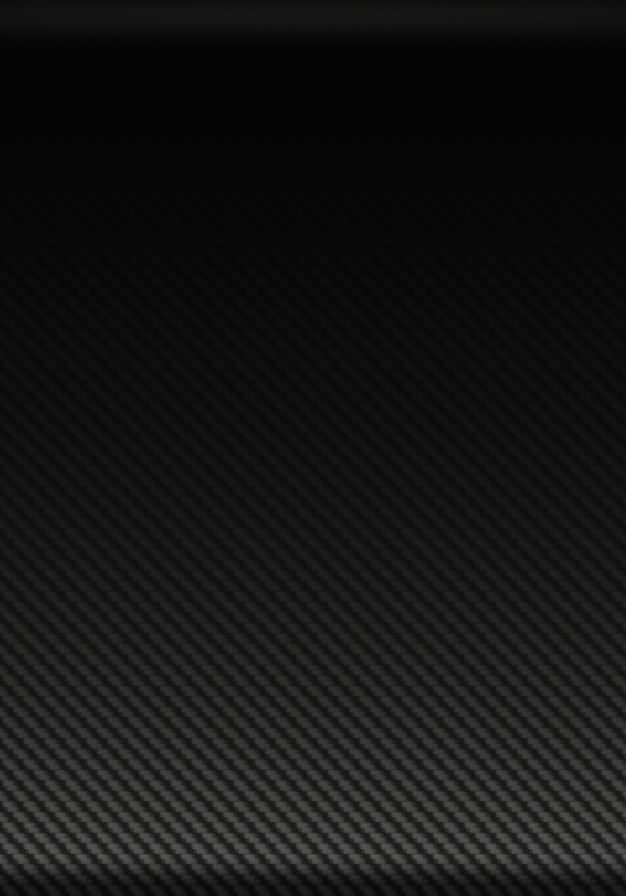
Reproduce this texture procedurally as a Shadertoy shader.

```glsl
const float TAU = 6.2831853;

// Smooth-edged band of half width w around zero
float band(float x, float w, float pixel) {
    return 1.0 - smoothstep(w - pixel, w + pixel, abs(x));
}

// Signed twill relief: stepped threads falling to the right, crossed by bricks
float weave(vec2 p, float pixel) {
    // Each half row moves the thread by half a brick
    float stepY = floor(p.y * 2.0) * 0.5 + 0.25;
    float across = mod(p.x + stepY - 0.5, 2.0) - 1.0;
    float thread = band(across, 0.52, pixel) * (0.9 - 0.4 * across);

    // Staggered bricks with a lit upper edge
    float row = floor(p.y);
    float x = mod(p.x + mod(row, 2.0), 2.0) - 1.0;
    float y = fract(p.y) - 0.5;
    float brick = band(x, 0.6, pixel) * band(y, 0.42, pixel);
    brick *= 0.8 + 0.35 * y - 0.2 * x;

    float diagonal = cos(TAU * 0.5 * (p.x + p.y - 1.5));
    return 0.5 * (thread - 0.46) + 0.36 * (brick - 0.4) + 0.18 * diagonal;
}

void mainImage(out vec4 fragColor, in vec2 fragCoord) {
    vec2 uv = fragCoord / iResolution.xy;
    float cells = 85.333;
    vec2 p = fragCoord / iResolution.y * cells;
    float pixel = 0.9 * cells / iResolution.y;

    // Light rising from the lower edge
    float light = 0.012 + 0.24 * exp(-3.1 * uv.y);
    light *= mix(0.32, 1.0, smoothstep(0.01, 0.047, uv.y));
    light *= 1.0 - 0.4 * smoothstep(0.6, 0.93, uv.y);

    // Relief fades into the dark upper area
    float contrast = mix(0.85, 0.42, smoothstep(0.04, 0.5, uv.y));
    contrast *= 1.0 - 0.8 * smoothstep(0.65, 0.94, uv.y);
    float shade = light * (1.0 + contrast * weave(p, pixel));

    // Soft glossy bar along the top
    float bar = smoothstep(0.942, 0.984, uv.y);
    bar *= 1.0 - 0.35 * smoothstep(0.984, 1.0, uv.y);
    float side = abs(uv.x - 0.5) * 2.0;
    shade += 0.072 * bar * (1.0 - 0.2 * side * side);

    fragColor = vec4(vec3(max(shade, 0.0)) * vec3(1.0, 1.0, 0.99), 1.0);
}
```
